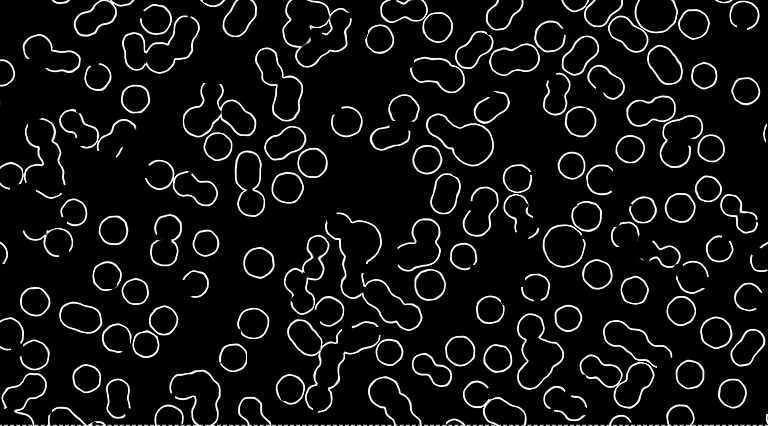
A Shadertoy shader for this pattern:

```glsl
vec4 hash4(vec2 cell) {
    vec4 h = fract(cell.xyxy * vec4(0.1031, 0.1030, 0.0973, 0.1099));
    h += dot(h, h.wzxy + 33.33);
    return fract((h.xxyz + h.yzzw) * h.zywx);
}

float valueNoise(vec2 p) {
    vec2 cell = floor(p), f = fract(p);
    f = f * f * (3.0 - 2.0 * f);
    float low = mix(hash4(cell).x, hash4(cell + vec2(1, 0)).x, f.x);
    float high = mix(hash4(cell + vec2(0, 1)).x, hash4(cell + vec2(1, 1)).x, f.x);
    return mix(low, high, f.y);
}

float smoothMin(float a, float b, float k) {
    float h = max(k - abs(a - b), 0.0) / k;
    return min(a, b) - 0.25 * k * h * h;
}

// Signed distance to a round or two-lobed blob
float blob(vec2 q, vec4 rnd, vec4 shape) {
    float angle = 6.2832 * rnd.z;
    float spread = shape.x < 0.44 ? mix(0.017, 0.028, shape.y) : 0.004 * shape.y;
    float radius = mix(0.024, 0.031, rnd.w);
    if (shape.z > 0.97 && shape.x > 0.44) radius = 0.043;
    vec2 lobe = spread * vec2(cos(angle), sin(angle));
    return smoothMin(length(q - lobe), length(q + lobe), 0.02) - radius;
}

// Union of all blobs on a tilted, jittered grid
float blobField(vec2 p) {
    const float spacing = 0.102;
    p = mat2(0.86, 0.51, -0.51, 0.86) * p + 3.0;
    vec2 home = floor(p / spacing);
    float d = 1.0;
    for (int y = -1; y <= 1; y++)
    for (int x = -1; x <= 1; x++) {
        vec2 cell = home + vec2(x, y);
        vec4 rnd = hash4(cell), shape = hash4(cell + 71.0);
        if (shape.w > 0.93) continue;
        vec2 center = (cell + 0.5 + 0.58 * (rnd.xy - 0.5)) * spacing;
        d = smoothMin(d, blob(p - center, rnd, shape), 0.005);
    }
    return d;
}

void mainImage(out vec4 fragColor, in vec2 fragCoord) {
    float pixel = 1.0 / iResolution.y;
    vec2 p = fragCoord * pixel;

    // Distance to the outline, scaled to keep an even line width
    float d = blobField(p);
    vec2 e = vec2(0.001, 0.0);
    vec2 slope = vec2(blobField(p + e.xy) - d, blobField(p + e.yx) - d) / e.x;
    d /= clamp(length(slope), 0.4, 1.0);
    d += 0.003 * (valueNoise(p * 75.0) - 0.5);

    // Thin line with a soft edge
    float soft = 0.6 * pixel;
    float ink = 1.0 - smoothstep(0.0021 - soft, 0.0021 + soft, abs(d));

    // Breaks in the outline, more of them at the sides
    float side = abs(2.0 * fragCoord.x / iResolution.x - 1.0);
    float cut = 0.17 + 0.1 * smoothstep(0.75, 1.0, side);
    ink *= smoothstep(cut - 0.01, cut + 0.01, valueNoise(p * 27.0 + 40.0));

    // Dashed line along the lower border
    float dash = smoothstep(0.2, 0.35, abs(fract(p.x * 70.0) - 0.5) + 0.1);
    float border = 1.0 - smoothstep(0.003 - soft, 0.003 + soft, p.y);
    ink = max(ink, 0.8 * dash * border);

    fragColor = vec4(vec3(ink), 1.0);
}
```
